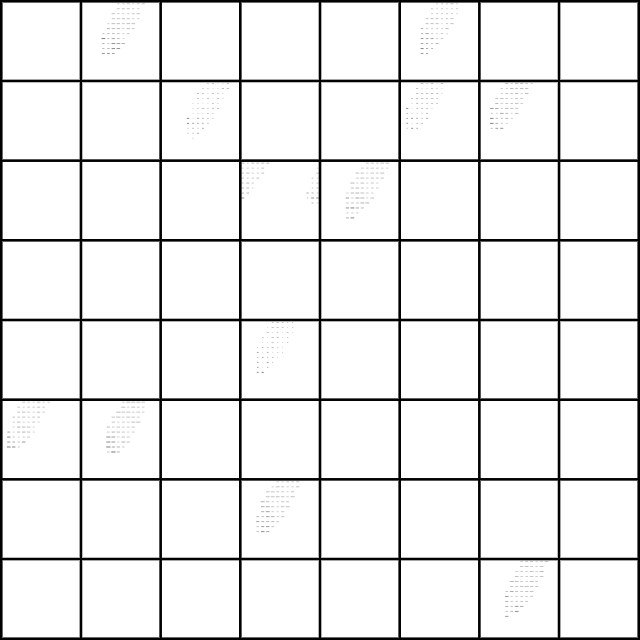
Give the GLSL for this pattern, as a WebGL 2 fragment shader.

```glsl
#version 300 es
precision highp float;
// Square grid of black rules on white, 8 cells across and 8 down.
// A few cells, chosen by hash, carry a faint slanted smudge of halftone dashes,
// shifted by a random amount and wrapped sideways within the cell.

#define CELLS 8.0
#define PITCH 0.1245
#define LINE_WIDTH 0.0041
#define SMUDGE_CHANCE 0.22
#define DOT_ROWS 16.0
#define DOT_HEIGHT 0.0013
#define SMUDGE_CENTER vec2(0.60, 0.27)
#define SMUDGE_RADII vec2(0.19, 0.46)
#define SMUDGE_SLANT 0.47
#define SEED 3.0

uniform vec2 u_resolution;
out vec4 fragColor;

const vec3 PAPER = vec3(1.0);
const vec3 INK = vec3(0.005);

float hash(vec2 p) {
    vec3 q = fract(vec3(p.xyx) * 0.1031);
    q += dot(q, q.yzx + 33.33);
    return fract((q.x + q.y) * q.z);
}

// Share of a pixel covered by a bar of the given half width
vec2 barCoverage(vec2 dist, vec2 halfWidth, vec2 pixel) {
    vec2 inner = max(dist - 0.5 * pixel, -halfWidth);
    vec2 outer = min(dist + 0.5 * pixel, halfWidth);
    return clamp((outer - inner) / pixel, 0.0, 1.0);
}

// Darkness of the dashes at a cell position, with y measured downward
float smudge(vec2 local, vec2 cell, vec2 pixel) {
    if (hash(cell + SEED) > SMUDGE_CHANCE) return 0.0;

    // Shift per cell, mostly small, to the left and upward
    float slide = hash(cell + SEED + 17.0);
    vec2 center = SMUDGE_CENTER - vec2(0.55, 0.20) * slide * slide;

    // Outline sampled at the dot centre, so that no dash is cut
    vec2 dotId = floor(local * DOT_ROWS);
    vec2 dotCenter = (dotId + 0.5) / DOT_ROWS;
    vec2 offset = dotCenter - center;
    offset.x = fract(offset.x + 0.5) - 0.5;
    offset.x += SMUDGE_SLANT * offset.y;
    if (length(offset / SMUDGE_RADII) > 1.0) return 0.0;

    // Dash length: long in some cells, short dots in others
    float grain = hash(dotId + cell * 23.0);
    float runLength = mix(0.25, 0.75, hash(cell + SEED + 41.0));
    float halfLength = 0.5 * clamp(runLength + 0.4 * (grain - 0.5), 0.15, 0.95);
    vec2 halfSize = vec2(halfLength * PITCH / DOT_ROWS, 0.5 * DOT_HEIGHT);
    vec2 cover = barCoverage(abs(local - dotCenter) * PITCH, halfSize, pixel);

    // Darker flecks toward the lower left
    float lowerLeft = smoothstep(0.1, 0.4, offset.y - 0.8 * offset.x);
    float tone = 0.22 + 0.08 * grain + 0.35 * lowerLeft * grain;
    return tone * cover.x * cover.y;
}

void main() {
    vec2 uv = gl_FragCoord.xy / u_resolution;
    vec2 pixel = 1.0 / u_resolution;
    vec2 grid = (uv - 0.5) / PITCH + 0.5 * CELLS;
    vec2 cell = floor(grid);
    vec2 local = fract(grid);

    // Smudges, then the rules over them
    float darkness = smudge(vec2(local.x, 1.0 - local.y), cell, pixel);
    vec3 color = PAPER * (1.0 - darkness);
    vec2 lineDist = abs(fract(grid + 0.5) - 0.5) * PITCH;
    vec2 rule = barCoverage(lineDist, vec2(0.5 * LINE_WIDTH), pixel);
    color = mix(color, INK, max(rule.x, rule.y));

    fragColor = vec4(color, 1.0);
}
```
